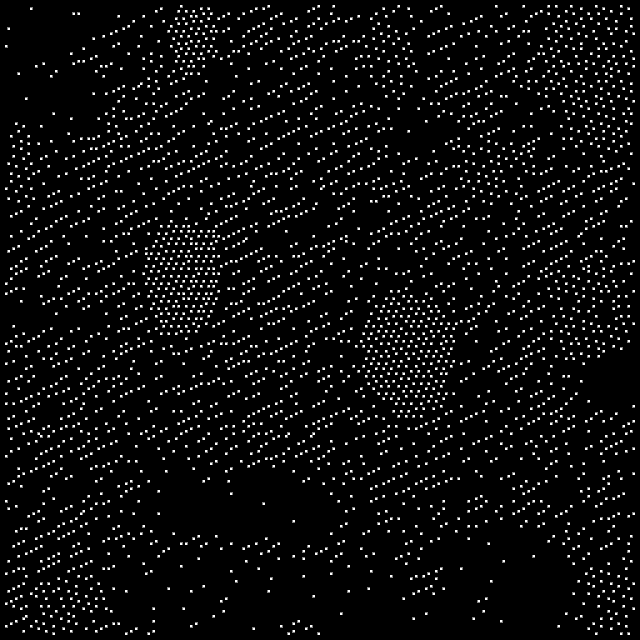
This texture is drawn by a Shadertoy shader. Its source:

```glsl
// Stippled field of small white dots on black: slanted chains, looser patches and dense ovals.

const vec3 BLACK = vec3(0.0);
const vec3 WHITE = vec3(1.0);
const int DENSE = 0, MEDIUM = 1, CHAIN = 2;
const float GRID = 256.0;           // each dot fills one cell of this grid
const float DOT_HALF = 0.5 / GRID;  // half the side of a dot
const float DOT_SOFT = 0.2 / GRID;  // half the width of its edge ramp
const float MARGIN = 0.009;         // empty frame

// Ovals as centre.xy, radius.xy
const vec4 PATCHES[9] = vec4[9](
    vec4(0.94, 0.90, 0.10, 0.13), vec4(0.03, 0.74, 0.03, 0.06),
    vec4(0.61, 0.92, 0.05, 0.09), vec4(0.93, 0.51, 0.07, 0.09),
    vec4(0.97, 0.07, 0.05, 0.09), vec4(0.78, 0.74, 0.06, 0.05),
    vec4(0.10, 0.05, 0.06, 0.04), vec4(0.24, 0.87, 0.02, 0.05),
    vec4(0.18, 0.81, 0.02, 0.03));
const vec4 VOIDS[9] = vec4[9](
    vec4(0.02, 0.98, 0.16, 0.16), vec4(0.42, 0.20, 0.17, 0.06),
    vec4(0.36, 0.06, 0.20, 0.09), vec4(0.80, 0.08, 0.13, 0.10),
    vec4(0.66, 0.81, 0.04, 0.04), vec4(0.03, 0.51, 0.05, 0.02),
    vec4(0.95, 0.39, 0.07, 0.04), vec4(0.05, 0.23, 0.06, 0.02),
    vec4(0.61, 0.04, 0.13, 0.06));

float hash(vec2 p) {
    vec3 q = fract(p.xyx * 0.1031);
    q += dot(q, q.yzx + 33.33);
    return fract((q.x + q.y) * q.z);
}

float noise(vec2 p) {
    vec2 i = floor(p), f = fract(p);
    f = f * f * (3.0 - 2.0 * f);
    return mix(mix(hash(i), hash(i + vec2(1, 0)), f.x),
               mix(hash(i + vec2(0, 1)), hash(i + vec2(1, 1)), f.x), f.y);
}

vec2 warp(vec2 p) {
    return 0.025 * (vec2(noise(p * 4.0 + 3.0), noise(p * 4.0 + 41.0)) - 0.5);
}

// Positive inside an oval, zero on its rim
float oval(vec2 p, vec4 e) {
    return 1.0 - length((p - e.xy) / e.zw);
}

float anyOval(vec2 p, vec4 ovals[9]) {
    float best = -10.0;
    for (int i = 0; i < 9; i++) best = max(best, oval(p, ovals[i]));
    return best;
}

float denseField(vec2 p) {
    float left = oval(p, vec4(0.286, 0.566, 0.066, 0.098));
    float right = oval(p, vec4(0.638, 0.450, 0.077, 0.104));
    float top = oval(p, vec4(0.302, 0.945, 0.040, 0.062));
    return max(max(left, right), top) + 0.12 * (noise(p * 35.0) - 0.5);
}

float mediumField(vec2 p) {
    return anyOval(p, PATCHES) + 0.7 * (noise(p * 22.0) - 0.5);
}

// Chance that a chain dot is present
float chainFill(vec2 p) {
    float empty = anyOval(p, VOIDS) + 0.8 * (noise(p * 13.0 + 9.0) - 0.5);
    float fill = 0.45 + 0.50 * noise(p * 12.0 + 70.0);
    return mix(fill, 0.10, smoothstep(-0.25, 0.25, empty));
}

// Decides whether a dot of the given kind survives at its centre
bool keepDot(vec2 c, int kind, float chance) {
    vec2 rim = min(c, 1.0 - c);
    if (min(rim.x, rim.y) < MARGIN) return false;
    float dense = denseField(c);
    if (kind == DENSE) return dense > 0.12 * (chance - 0.3);
    if (dense > -0.06) return false;
    float medium = mediumField(c);
    if (kind == MEDIUM) return medium > 0.0 && chance < 0.92;
    return medium < -0.06 && chance < chainFill(c);
}

float squareDot(vec2 d) {
    float side = max(abs(d.x), abs(d.y));
    return 1.0 - smoothstep(DOT_HALF - DOT_SOFT, DOT_HALF + DOT_SOFT, side);
}

// Gently bent lattice; looseness slides its rows and breaks them into short runs
float dotLayer(vec2 p, int kind, vec2 spacing, float angle, vec2 jitter, float looseness) {
    float c = cos(angle), s = sin(angle);
    mat2 turn = mat2(c, s, -s, c);
    vec2 home = floor(((p + warp(p)) * turn) / spacing);
    float ink = 0.0;
    for (int y = -2; y <= 2; y++)
    for (int x = -2; x <= 2; x++) {
        vec2 cell = home + vec2(x, y);
        float rowHash = hash(vec2(cell.y, 5.0));
        float run = floor((cell.x + 9.0 * rowHash) / 4.0);
        float shift = fract(0.5 * cell.y + looseness * rowHash);
        float lift = 0.5 + 0.5 * looseness * (hash(vec2(run, cell.y) + 23.0) - 0.5);
        vec2 wobble = vec2(hash(cell + 17.0), hash(cell + 59.0)) - 0.5;
        vec2 centre = turn * ((cell + vec2(shift, lift) + jitter * wobble) * spacing);
        centre -= warp(centre);
        centre = (floor(centre * GRID) + 0.5) / GRID;
        float cover = squareDot(p - centre);
        if (cover > ink && keepDot(centre, kind, hash(cell + 101.0))) ink = cover;
    }
    return ink;
}

void mainImage(out vec4 fragColor, in vec2 fragCoord) {
    vec2 p = fragCoord / iResolution.xy;
    float ink = dotLayer(p, DENSE, vec2(0.0114, 0.0100), 1.15, vec2(0.15), 0.0);
    ink = max(ink, dotLayer(p, MEDIUM, vec2(0.0146, 0.0126), 0.75, vec2(0.30), 0.0));
    ink = max(ink, dotLayer(p, CHAIN, vec2(0.0098, 0.0190), 0.4636, vec2(0.18, 0.06), 1.0));
    fragColor = vec4(mix(BLACK, WHITE, ink), 1.0);
}
```
